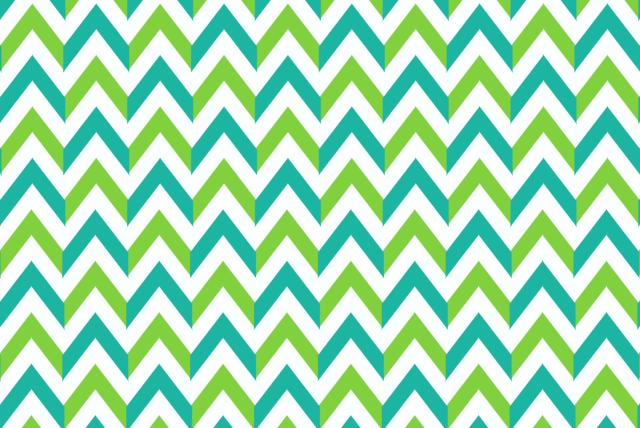
Reproduce this pattern procedurally as a Shadertoy shader.

```glsl
// Staggered chevron stripes alternating green and teal on white.

// Lengths are in chevron widths; y runs downward from the top edge.
const float COLUMNS       = 10.017;  // chevrons across the canvas
const float ROW_PITCH     = 0.8054;  // vertical distance between rows
const float THICKNESS     = 0.400;   // vertical thickness of a stripe
const float SLOPE         = 1.304;   // drop per unit of distance from the peak
const float LEFT_OFFSET   = 0.0065;  // left edge of the first chevron
const float TOP_OFFSET    = 0.056;   // peak of the first row
const float TEAL_OVERLAP  = 0.016;   // how far teal reaches past each seam
const float LOWER_SHIFT   = 0.015;   // slight leftward slip of the lower rows
const float FIRST_SLIPPED = 4.0;     // first row that slips
const float EDGE_SOFTNESS = 0.8;     // half width of an edge, in output pixels

const vec3 WHITE = vec3(0.99, 1.00, 1.00);
const vec3 TEAL  = vec3(0.11, 0.71, 0.63);
const vec3 GREEN = vec3(0.50, 0.82, 0.24);

// Signed distance to a chevron; dist is the horizontal distance from its
// centre line and drop the height below its peak.
float chevronDistance(float dist, float drop, float halfWidth) {
    float middle = drop - SLOPE * dist - 0.5 * THICKNESS;
    float stripe = (abs(middle) - 0.5 * THICKNESS) / sqrt(1.0 + SLOPE * SLOPE);
    return max(stripe, dist - halfWidth);
}

float coverage(float signedDistance, float softness) {
    return 1.0 - smoothstep(-softness, softness, signedDistance);
}

void mainImage(out vec4 fragColor, in vec2 fragCoord) {
    float unitsPerPixel = COLUMNS / iResolution.x;
    float softness = EDGE_SOFTNESS * unitsPerPixel;
    vec2 p = vec2(fragCoord.x, iResolution.y - fragCoord.y) * unitsPerPixel;
    p -= vec2(LEFT_OFFSET, TOP_OFFSET);

    float nearestRow = floor(p.y / ROW_PITCH);
    float green = 0.0;
    float teal = 0.0;

    // Chevrons are taller than the row pitch, so gather the rows that reach here
    for (int k = -1; k <= 2; k++) {
        float row = nearestRow - float(k);
        float x = p.x + LOWER_SHIFT * step(FIRST_SLIPPED, row);
        float drop = p.y - row * ROW_PITCH;

        // Colours swap sides on every row
        float tealDist = abs(mod(x - 0.5 - row, 2.0) - 1.0);
        float greenDist = 1.0 - tealDist;

        green = max(green, coverage(chevronDistance(greenDist, drop, 0.5), softness));
        teal = max(teal, coverage(chevronDistance(tealDist, drop, 0.5 + TEAL_OVERLAP), softness));
    }

    // Teal lies over green at the seams
    vec3 color = mix(WHITE, GREEN, green);
    color = mix(color, TEAL, teal);
    fragColor = vec4(color, 1.0);
}
```
